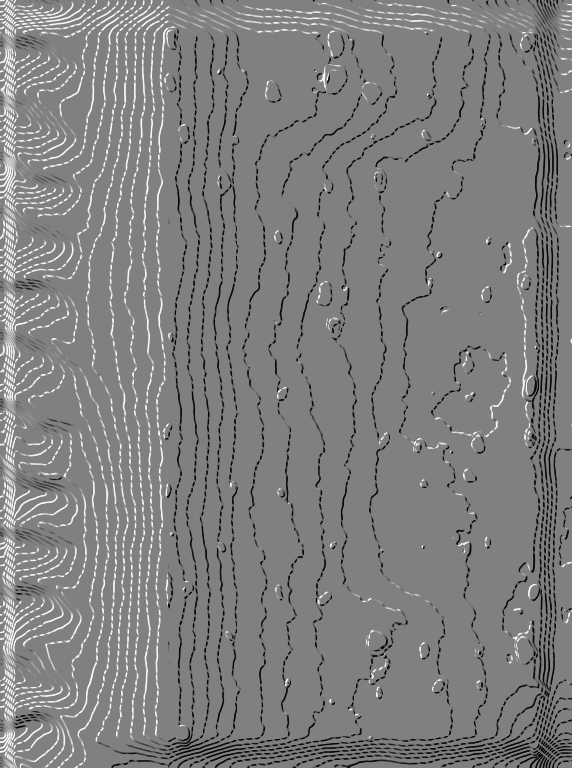
Reproduce this texture map procedurally as a WebGL 1 fragment shader.

```glsl
precision highp float;
uniform vec2 u_resolution;

float hash(vec2 p) {
  vec3 q = fract(p.xyx * 0.1031);
  q += dot(q, q.yzx + 33.33);
  return fract((q.x + q.y) * q.z);
}

// Value noise from -1 to 1
float noise(vec2 p) {
  vec2 cell = floor(p);
  vec2 f = fract(p);
  f *= f * (3.0 - 2.0 * f);
  float low = mix(hash(cell), hash(cell + vec2(1.0, 0.0)), f.x);
  float high = mix(hash(cell + vec2(0.0, 1.0)), hash(cell + 1.0), f.x);
  return 2.0 * mix(low, high, f.y) - 1.0;
}

float roughness(vec2 p) {
  float sum = 0.0;
  float amplitude = 0.36;
  float frequency = 9.0;
  for (int i = 0; i < 4; i++) {
    sum += amplitude * noise(p * frequency + float(i) * 17.0);
    amplitude *= 0.57;
    frequency *= 2.35;
  }
  return sum;
}

// Scattered small mounds, one per chosen cell
float mounds(vec2 p) {
  p += 0.005 * vec2(noise(p * 60.0), noise(p * 60.0 + 31.0));
  vec2 cell = floor(p / 0.066);
  vec2 center = 0.3 + 0.4 * vec2(hash(cell + 5.0), hash(cell + 71.0));
  vec2 offset = p - (cell + center) * 0.066;
  float size = hash(cell + 23.0);
  float radius = 0.003 + 0.012 * size * size;
  float disk = 1.0 - smoothstep(radius - 0.004, radius + 0.004, length(offset * vec2(1.2, 0.85)));
  return disk * step(0.5, hash(cell + 47.0));
}

// Smooth plateau between two rising and two falling limits
float plateau(float x, vec2 up, vec2 down) {
  return smoothstep(up.x, up.y, x) * (1.0 - smoothstep(down.x, down.y, x));
}

// Terrain height in contour levels; p is in units of canvas height
float terrain(vec2 p, float aspect) {
  float u = p.x / aspect;
  float v = p.y;

  // Left slope up to the crest, then the long descent
  float h = 38.0 * min(u, 0.295) + 12.0 * clamp(u - 0.19, 0.0, 0.1);
  h += 4.0 * smoothstep(0.005, 0.03, u) - 1.74;
  float t = u - 0.295;
  h -= 42.0 * clamp(t, 0.0, 0.12) + 19.7 * clamp(t - 0.12, 0.0, 0.305);
  h -= 4.0 * clamp(t - 0.425, 0.0, 0.13);

  // Top, bottom and right borders with fanned corners
  h += 4.0 * smoothstep(0.0, 0.048, 1.0 - v);
  h -= 6.0 * (1.0 - smoothstep(0.0, 0.045, v)) * smoothstep(0.1, 0.32, u);
  h -= 5.0 * smoothstep(0.93, 0.985, u + 0.005 * noise(p * 14.0));
  h -= 6.0 * smoothstep(0.84, 1.0, u) * smoothstep(0.36, 0.5, abs(v - 0.5));

  // Raised shelves on the right
  float sunken = plateau(v, vec2(0.42, 0.44), vec2(0.59, 0.62));
  h += 0.75 * (1.0 - sunken) * plateau(u, vec2(0.66, 0.73), vec2(0.82, 0.9));
  h += 2.4 * smoothstep(0.77, 0.87, v) * plateau(u, vec2(0.42, 0.6), vec2(0.73, 0.9));
  h += 1.2 * (1.0 - smoothstep(0.19, 0.27, v)) * plateau(u, vec2(0.58, 0.68), vec2(0.72, 0.84));
  float rise = plateau(v, vec2(0.4, 0.43), vec2(0.69, 0.72));
  h += 1.2 * rise * smoothstep(0.885, 0.935, u);

  // Scalloped ridges on the left and slow lean of the slope
  float bend = 78.5 * (v + 0.018 * noise(p * 18.0) + 0.2 * u) + 0.6;
  float ridges = 1.0 - smoothstep(0.05, 0.17, u);
  h += ridges * (1.9 * sin(bend) + 0.5 * sin(2.0 * bend));
  float slope = 1.0 - smoothstep(0.13, 0.3, u);
  h += 2.1 * slope * cos(9.5 * (v - 0.6));

  h += mounds(p) * smoothstep(0.27, 0.3, u);
  return h + 1.3 * roughness(p * vec2(1.15, 1.0));
}

void main() {
  float aspect = u_resolution.x / u_resolution.y;
  vec2 p = gl_FragCoord.xy / u_resolution.y;
  float e = 0.0012;

  float h = terrain(p, aspect);
  vec2 gradient = vec2(terrain(p + vec2(e, 0.0), aspect),
                       terrain(p + vec2(0.0, e), aspect)) - h;
  gradient /= e;
  float steepness = max(length(gradient), 5.0);

  // Thin contour lines, broken into short dashes
  float distanceToLine = abs(fract(h + 0.5) - 0.5) / steepness;
  float line = 1.0 - smoothstep(0.0003, 0.0018, distanceToLine);
  float phase = abs(fract(p.x * 85.0 + p.y * 103.0) - 0.5);
  float dash = 1.0 - smoothstep(0.24, 0.4, phase);
  float solid = smoothstep(0.2, 0.6, noise(p * 42.0));
  line *= mix(0.2 + 0.8 * dash, 1.0, solid);

  // Relief light: rising right or down is white, falling is black
  float facing = dot(gradient / steepness, vec2(0.77, -0.64));
  float relief = clamp(facing * 1.4, -1.0, 1.0);
  gl_FragColor = vec4(vec3(0.5 + 0.47 * line * relief), 1.0);
}
```
